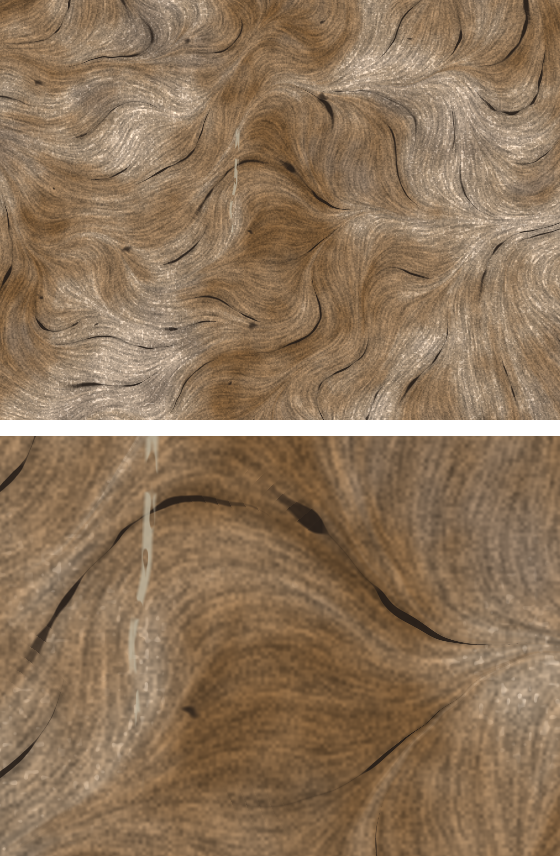
Top, the full canvas; bottom, a detail of the centre.
Give the GLSL for this texture, as a Shadertoy shader.

```glsl
const vec3 UMBER = vec3(0.45, 0.33, 0.205);
const vec3 TAN = vec3(0.56, 0.45, 0.335);
const vec3 SAND = vec3(0.62, 0.535, 0.44);
const vec3 PALE = vec3(0.73, 0.65, 0.565);
const vec3 ASH = vec3(0.49, 0.425, 0.365);
const vec3 CREVICE = vec3(0.14, 0.11, 0.09);
const vec3 FLAKE = vec3(0.74, 0.70, 0.61);

float hash(vec2 p) {
    vec3 q = fract(vec3(p.xyx) * 0.1031);
    q += dot(q, q.yzx + 33.33);
    return fract((q.x + q.y) * q.z);
}

vec2 hash2(vec2 p) {
    return vec2(hash(p), hash(p + 57.3));
}

float noise(vec2 p) {
    vec2 i = floor(p), f = fract(p);
    f = f * f * (3.0 - 2.0 * f);
    return mix(mix(hash(i), hash(i + vec2(1, 0)), f.x),
               mix(hash(i + vec2(0, 1)), hash(i + vec2(1, 1)), f.x), f.y);
}

float fbm(vec2 p) {
    float sum = 0.0, amp = 0.53;
    for (int i = 0; i < 4; i++) {
        sum += amp * noise(p);
        p = mat2(1.6, 1.2, -1.2, 1.6) * p + 7.1;
        amp *= 0.5;
    }
    return sum;
}

// Unit direction of the wood fibres
vec2 fibre(vec2 p) {
    p = mat2(0.8, 0.6, -0.6, 0.8) * p + 11.0;
    float a = 0.95 + 4.6 * (noise(p * 2.4) - 0.5) + 2.8 * (noise(p * 7.0) - 0.5);
    return vec2(cos(a), sin(a));
}

// Fine noise averaged along a short piece of fibre
float hairGrain(vec2 p, float scale, float stride) {
    float sum = noise(p * scale);
    for (int side = -1; side <= 1; side += 2) {
        vec2 q = p;
        for (int i = 0; i < 5; i++) {
            q += fibre(q) * stride * float(side);
            sum += noise(q * scale);
        }
    }
    return sum / 11.0;
}

// Dark core (x) and soft shadow (y) of a crack through a scattered seed
vec2 crack(vec2 q, vec2 dir, float travel, float stride, float ragged, float px) {
    const float CELL = 0.165;
    vec2 id = floor(q / CELL);
    vec2 seed = (id + 0.15 + 0.7 * hash2(id + 3.0)) * CELL;
    float kind = hash(id + 91.0);
    float reach = mix(0.06, 0.21, hash(id + 23.0));
    vec2 d = q - seed;
    float across = abs(dot(d, vec2(-dir.y, dir.x)));
    float here = step(abs(dot(d, dir)), stride * 0.6) * step(0.3, kind);
    float fade = 1.0 - smoothstep(0.45 * reach, reach, travel);
    float width = mix(0.0002, 0.0034, kind * kind) * fade * ragged;
    float core = 1.0 - smoothstep(width - 0.6 * px, width + 0.8 * px, across);
    return here * fade * vec2(core * min(1.0, 0.3 + ragged), exp(-across / 0.005));
}

// Long walk along the fibres: broad bands, narrow streaks, cracks
vec4 walkFibres(vec2 p, float px) {
    const float STRIDE = 0.011;
    vec2 bands = vec2(0.0), cracks = vec2(0.0);
    float ragged = 1.7 * smoothstep(0.2, 0.9, noise(p * 32.0 + 3.0));
    vec2 wobble = 0.004 * (vec2(noise(p * 45.0), noise(p * 45.0 + 17.0)) - 0.5);
    for (int side = -1; side <= 1; side += 2) {
        vec2 q = p + wobble;
        for (int i = 0; i < 19; i++) {
            vec2 dir = fibre(q);
            bands += vec2(noise(q * 13.0 + 5.0), noise(q * 62.0));
            cracks = max(cracks, crack(q, dir, float(i) * STRIDE, STRIDE, ragged, px));
            vec2 middle = q + dir * STRIDE * 0.5 * float(side);
            q += fibre(middle) * STRIDE * float(side);
        }
    }
    return vec4(bands / 38.0, cracks);
}

// Small round pits with a soft rim
float knots(vec2 p, float cell) {
    vec2 id = floor(p / cell);
    vec2 d = p - (id + 0.2 + 0.6 * hash2(id + 40.0)) * cell;
    d += 0.010 * (vec2(noise(p * 90.0), noise(p * 90.0 + 31.0)) - 0.5);
    float radius = mix(0.003, 0.010, hash(id + 8.0));
    float pit = 1.0 - smoothstep(0.2 * radius, 1.5 * radius, length(d * vec2(0.8, 1.2)));
    return pit * step(0.7, hash(id + 66.0));
}

// Broken upright strip of peeling fibre
float flake(vec2 p, float x, float low, float high) {
    float bend = 0.022 * (noise(vec2(p.y * 14.0, 2.0)) - 0.5);
    float width = mix(0.001, 0.005, smoothstep(low, high, p.y));
    float strip = 1.0 - smoothstep(width * 0.5, width + 0.002, abs(p.x - x - bend));
    float span = smoothstep(low, low + 0.05, p.y) * (1.0 - smoothstep(high - 0.02, high, p.y));
    return strip * span * smoothstep(0.3, 0.5, noise(p * vec2(200.0, 70.0)));
}

vec3 woodColour(float tone, float ash) {
    vec3 c = mix(UMBER, TAN, smoothstep(0.15, 0.5, tone));
    c = mix(c, SAND, smoothstep(0.48, 0.75, tone));
    c = mix(c, PALE, smoothstep(0.7, 1.0, tone));
    return mix(c, ASH, ash);
}

void mainImage(out vec4 fragColor, in vec2 fragCoord) {
    float px = 1.0 / iResolution.y;
    vec2 p = fragCoord * px;
    vec4 walk = walkFibres(p, px);
    float hair = hairGrain(p, 260.0, 0.003) - 0.5;

    // Tone, small folds and weathering
    vec2 fold = p + 0.06 * fibre(p);
    float tone = 0.53 + 1.2 * (fbm(p * 3.2 + 4.0) - 0.5) + 0.55 * (fbm(fold * 9.0) - 0.5)
               + 1.2 * (walk.x - 0.5) + 0.9 * (walk.y - 0.5);
    float ash = 0.7 * smoothstep(0.56, 0.76, fbm(p * 4.5 + 19.0) + 0.5 * (walk.y - 0.5));
    vec3 colour = woodColour(tone, ash);

    // Hair lines, speckle and glints on the lit ridges
    float speckle = noise(p * 340.0) - 0.5;
    colour *= 1.0 + 0.85 * hair + 0.27 * speckle;
    float glint = smoothstep(0.68, 0.95, noise(p * 230.0 + 8.0) + hair);
    colour += 0.15 * glint * smoothstep(0.4, 0.85, tone);

    // Cracks, knots and peeling strip
    colour *= 1.0 - 0.22 * walk.w;
    colour = mix(colour, CREVICE, 0.88 * walk.z);
    colour = mix(colour, CREVICE, 0.75 * knots(p, 0.17));
    colour = mix(colour, FLAKE, 0.8 * flake(p, 0.556, 0.38, 0.7));
    fragColor = vec4(clamp(colour, 0.0, 1.0), 1.0);
}
```
